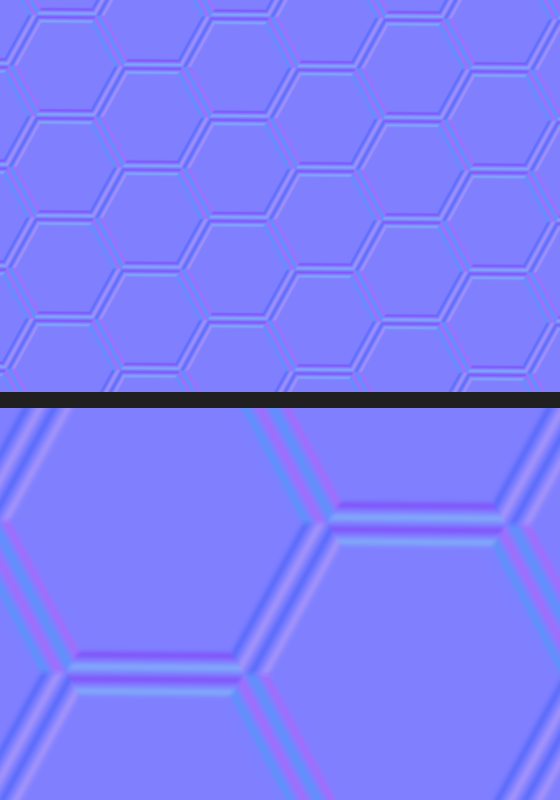
Top, the full canvas; bottom, a detail of the centre.
A Shadertoy shader for this texture map:

```glsl
// Tangent-space normal map of hexagonal tiles with double-grooved joints
#define COLUMN 0.2214           // centre spacing across, in canvas heights
#define ROW 0.2581              // centre spacing up
#define SLANT 0.0700            // horizontal run of a slanted side
#define ORIGIN vec2(0.609, 0.570)
#define TILT 0.0085             // small rotation of the whole grid
#define OUTER 0.0155            // joint centre to outer groove wall
#define INNER 0.0052            // joint centre to inner groove wall
#define WALL 0.0038             // softness of a groove wall
#define RELIEF 0.29             // steepness of the walls
#define CORNER 0.0035           // rounding where sides meet

// Distances inward from the horizontal and the slanted sides
vec2 sideDistances(vec2 p, vec2 slantNormal) {
    vec2 a = abs(p);
    float reach = dot(0.5 * vec2(COLUMN, 0.5 * ROW), slantNormal);
    return vec2(0.5 * ROW - a.y, reach - dot(a, slantNormal));
}

vec2 wrapCell(vec2 p, vec2 period) {
    return p - period * floor(p / period + 0.5);
}

float wall(float x) {
    x /= WALL;
    return exp(-x * x);
}

// Outward slope: down, up to a central ridge; zero on the joint centre
float jointSlope(float d) {
    return wall(d - OUTER) - wall(d - INNER) + wall(d + INNER);
}

void mainImage(out vec4 fragColor, in vec2 fragCoord) {
    vec2 p = fragCoord / iResolution.y - ORIGIN;
    p = vec2(p.x - TILT * p.y, p.y + TILT * p.x);

    // Two interleaved rectangular lattices make the hexagonal grid
    vec2 period = vec2(2.0 * COLUMN, ROW);
    vec2 slantNormal = normalize(vec2(0.5 * ROW, SLANT));
    vec2 cell = wrapCell(p, period);
    vec2 other = wrapCell(p - 0.5 * period, period);
    vec2 sides = sideDistances(cell, slantNormal);
    vec2 otherSides = sideDistances(other, slantNormal);
    if (min(otherSides.x, otherSides.y) > min(sides.x, sides.y)) {
        cell = other;
        sides = otherSides;
    }

    // Outward direction, blended across the corners
    vec2 facing = clamp(cell / CORNER, -1.0, 1.0);
    float slanted = smoothstep(-CORNER, CORNER, sides.x - sides.y);
    vec2 outward = mix(vec2(0.0, facing.y), slantNormal * facing, slanted);

    // Encode the normal; the red axis points left
    vec2 slope = RELIEF * outward * jointSlope(min(sides.x, sides.y));
    vec3 normal = vec3(-slope.x, slope.y, sqrt(1.0 - dot(slope, slope)));
    fragColor = vec4(0.5 + 0.5 * normal, 1.0);
}
```
